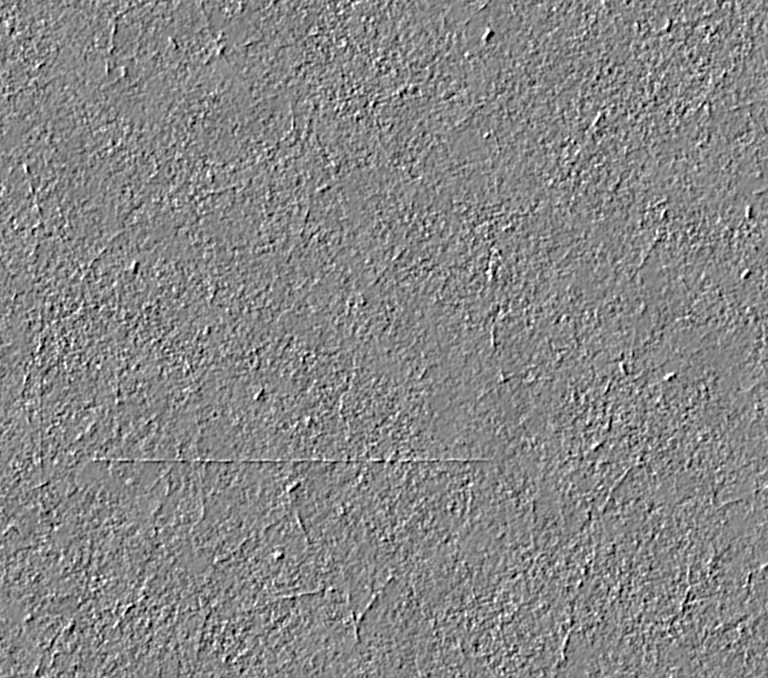
Give the GLSL for this texture, as a WebGL 1 fragment shader.

```glsl
precision highp float;
uniform vec2 u_resolution;

const float HALF_PI = 1.5708;
const vec2 LIGHT = vec2(-0.87, 0.49);
const float MID_GRAY = 0.525;
const float RELIEF_STEP = 0.0014;

float hash(vec2 p, float seed) {
  return fract(sin(dot(p, vec2(127.1, 311.7)) + seed * 17.3) * 43758.55);
}

vec2 rotate(vec2 p, float a) {
  return vec2(cos(a) * p.x - sin(a) * p.y, sin(a) * p.x + cos(a) * p.y);
}

// Dot product of a random unit gradient with the offset to its corner
float corner(vec2 cell, vec2 offset) {
  float a = 6.28318 * hash(cell, 0.0);
  return dot(vec2(cos(a), sin(a)), offset);
}

float gradientNoise(vec2 p) {
  vec2 i = floor(p);
  vec2 f = p - i;
  vec2 u = f * f * f * (f * (f * 6.0 - 15.0) + 10.0);
  vec2 x = vec2(1.0, 0.0);
  vec2 y = vec2(0.0, 1.0);
  float low = mix(corner(i, f), corner(i + x, f - x), u.x);
  float high = mix(corner(i + y, f - y), corner(i + x + y, f - x - y), u.x);
  return mix(low, high, u.y);
}

// Soft ridge along a gently bent segment
float stroke(vec2 p, vec2 center, float angle, float halfLen, float width, float bend) {
  vec2 q = rotate(p - center, -angle);
  q.y -= bend * q.x * q.x;
  q.x = max(abs(q.x) - halfLen, 0.0);
  return exp(-dot(q, q) / (width * width));
}

// One random stroke per grid cell; lengths and widths are in cells
float strokeLayer(vec2 p, float halfLen, float width, float density, float spread, float seed) {
  vec2 home = floor(p);
  float sum = 0.0;
  for (int j = -1; j <= 1; j++) {
    for (int i = -1; i <= 1; i++) {
      vec2 cell = home + vec2(float(i), float(j));
      float present = step(hash(cell, seed), density);
      vec2 center = cell + vec2(hash(cell, seed + 1.0), hash(cell, seed + 2.0));
      float angle = 1.3 + spread * (hash(cell, seed + 3.0) - 0.5);
      float size = mix(0.4, 1.0, hash(cell, seed + 4.0));
      float bend = 0.7 * (hash(cell, seed + 5.0) - 0.5);
      float strength = mix(0.25, 1.0, hash(cell, seed + 6.0));
      sum += present * strength * stroke(p, center, angle, halfLen * size, width, bend);
    }
  }
  return sum;
}

// Uneven roughness: quiet areas next to busy ones
float roughness(vec2 p) {
  float broad = gradientNoise(p * 5.0) + gradientNoise(p * 16.0 + 7.0);
  return max(0.35, 1.0 + 0.6 * broad + 0.9 * gradientNoise(rotate(p, 0.6) * 38.0 + 19.0));
}

// Grain in turned octaves
float grain(vec2 p) {
  float lumps = gradientNoise(rotate(p, 0.4) * 46.0 + 3.0);
  float coarse = gradientNoise(rotate(p, 0.9) * 100.0);
  float fine = gradientNoise(rotate(p, 2.1) * 178.0 + 31.0);
  return 0.2 * lumps + 0.36 * coarse + 0.27 * fine;
}

// Long straight scratches
float longLines(vec2 p) {
  float across = stroke(p, vec2(0.43, 0.32), 0.0, 0.29, 0.0026, 0.01);
  float leftEdge = stroke(p, vec2(0.06, 0.39), HALF_PI, 0.16, 0.0026, 0.0);
  float faint = stroke(p, vec2(0.174, 0.55), HALF_PI, 0.2, 0.003, 0.03);
  return 0.55 * across + 0.25 * leftEdge + 0.16 * faint;
}

float height(vec2 p, float rough) {
  vec2 wobble = vec2(gradientNoise(p * 50.0), gradientNoise(p * 50.0 + 50.0));
  vec2 q = p + 0.0035 * wobble;
  // Scratches fade and bead along their length
  float broken = clamp(0.6 + 2.2 * gradientNoise(p * 62.0 + 13.0), 0.0, 1.4);
  float scratches = 0.5 * strokeLayer(q * 6.0, 0.5, 0.02, 0.8, 2.4, 3.0);
  scratches += 0.34 * strokeLayer(q * 10.0 + 2.0, 0.6, 0.03, 0.65, 2.2, 41.0);
  scratches += 0.34 * strokeLayer(q * 20.0 + 5.0, 0.3, 0.056, 0.4, 2.0, 11.0);
  float pebbles = 0.9 * strokeLayer(q * 14.0 + 9.0, 0.1, 0.055, 0.25, 1.6, 23.0);
  float lines = (0.4 + 0.6 * broken) * longLines(p + 0.0015 * wobble);
  return rough * grain(p) + broken * scratches + pebbles + lines;
}

void main() {
  vec2 p = gl_FragCoord.xy / u_resolution.y;
  float rough = roughness(p);
  // Emboss: slopes facing the light brighten, the others darken
  vec2 offset = LIGHT * RELIEF_STEP;
  float slope = height(p - offset, rough) - height(p + offset, rough);
  // Undirected specks soften the slant of the relief
  float specks = 0.19 * rough * gradientNoise(rotate(p, 1.4) * 135.0 + 90.0);
  float tone = 0.04 * gradientNoise(p * 14.0 + 70.0);
  float relief = slope + specks;
  relief *= 0.82 + 1.1 * abs(relief);
  gl_FragColor = vec4(vec3(clamp(MID_GRAY + relief + tone, 0.0, 1.0)), 1.0);
}
```
